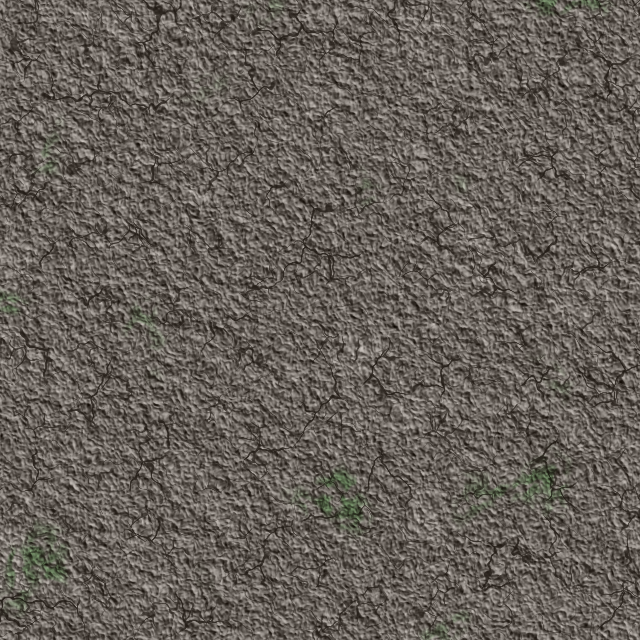
Write a Shadertoy shader that draws this texture.

```glsl
// Rough grey-brown rock face with broken cracks and sparse moss.
// A gradient-noise height field is lit by its slope towards the light; one-sided
// ledges and warped Voronoi borders, shown in places, add shadows and cracks.

const float TAU = 6.28318;
const vec2 LIGHT_DIR = vec2(0.6, 0.8);
const vec3 WARM_SHIFT = vec3(0.0, -0.026, -0.05);
const vec3 MOSS_TINT = vec3(0.72, 0.93, 0.70);

vec2 hash2(vec2 p) {
    vec3 q = fract(p.xyx * vec3(0.1031, 0.1030, 0.0973));
    q += dot(q, q.yzx + 33.33);
    return fract((q.xx + q.yz) * q.zy);
}

float cornerRamp(vec2 cell, vec2 offset) {
    float angle = TAU * hash2(cell).x;
    return dot(vec2(cos(angle), sin(angle)), offset);
}

float gradientNoise(vec2 p) {
    vec2 cell = floor(p);
    vec2 f = p - cell;
    vec2 u = f * f * f * (f * (f * 6.0 - 15.0) + 10.0);
    vec2 e = vec2(1.0, 0.0);
    float bottom = mix(cornerRamp(cell, f), cornerRamp(cell + e, f - e), u.x);
    float top = mix(cornerRamp(cell + e.yx, f - e.yx), cornerRamp(cell + 1.0, f - 1.0), u.x);
    return mix(bottom, top, u.y);
}

vec2 noisePair(vec2 p) {
    return vec2(gradientNoise(p + 17.3), gradientNoise(p + 71.9));
}

// Returns the distance to the cell border and a random id of the cell.
vec2 voronoi(vec2 p) {
    vec2 cell = floor(p);
    vec2 first = vec2(9.0), second = vec2(9.0);
    float id = 0.0;
    for (int y = -1; y <= 1; y++) {
        for (int x = -1; x <= 1; x++) {
            vec2 neighbour = cell + vec2(x, y);
            vec2 toSeed = neighbour + hash2(neighbour + 40.0) - p;
            if (dot(toSeed, toSeed) < dot(first, first)) {
                second = first;
                first = toSeed;
                id = hash2(neighbour + 90.0).y;
            } else if (dot(toSeed, toSeed) < dot(second, second)) {
                second = toSeed;
            }
        }
    }
    float border = dot(second, second) - dot(first, first);
    return vec2(0.5 * border / max(length(second - first), 0.05), id);
}

// Small step along the zero line of a noise.
float ledge(vec2 p, float frequency) {
    float soft = 0.0012 * frequency;
    return smoothstep(-soft, soft, gradientNoise(p * frequency + 5.7));
}

// Shadow of those steps that face away from the light.
float ledgeShadow(vec2 p, float frequency, float reach) {
    vec2 e = LIGHT_DIR * reach;
    return max(0.0, ledge(p + e, frequency) - ledge(p - e, frequency));
}

float rockHeight(vec2 p) {
    float height = 0.0;
    float frequency = 13.0;
    for (int i = 0; i < 5; i++) {
        float t = float(i) / 4.0;
        float steepness = mix(0.08, 1.0, t * t * (2.0 - t));
        float n = gradientNoise(p * frequency + t * 54.8);
        height += steepness / frequency * mix(n, sqrt(n * n + 0.002), 0.25);
        p = mat2(0.8, 0.6, -0.6, 0.8) * p;
        frequency *= 1.95;
    }
    return height;
}

float slopeToLight(vec2 p, float reach) {
    vec2 e = LIGHT_DIR * reach;
    return (rockHeight(p - e) - rockHeight(p + e)) / (2.0 * reach);
}

// Line on cell borders, thinning out where the mask fades.
float crackLine(float border, float width, float mask) {
    float w = width * mix(0.5, 1.0, mask);
    return mask * (1.0 - smoothstep(0.3 * w, w, border));
}

float patchMask(vec2 p, float frequency) {
    return smoothstep(0.06, 0.28, gradientNoise(p * frequency + 31.0));
}

void mainImage(out vec4 fragColor, in vec2 fragCoord) {
    vec2 uv = fragCoord / iResolution.y;

    // Bent coordinates keep grain and cracks ragged
    vec2 grainPos = uv + 0.006 * noisePair(uv * 24.0) + 0.003 * noisePair(uv * 75.0);
    vec2 crackPos = uv + 0.020 * noisePair(uv * 9.0) + 0.014 * noisePair(uv * 32.0)
                  + 0.007 * noisePair(uv * 80.0);

    // Lit relief and fine pits
    float tone = 0.414 + 0.30 * tanh(0.68 * slopeToLight(grainPos, 0.001));
    tone += 0.13 * gradientNoise(grainPos * 125.0) + 0.12 * gradientNoise(uv * 220.0 + 9.0);

    // Pale flat stones
    const float PLATES = 13.0;
    const float CHIPS = 30.0;
    vec2 plate = voronoi(crackPos * PLATES);
    vec2 chip = voronoi(crackPos * CHIPS + 8.0);
    tone += 0.04 * smoothstep(0.85, 0.95, plate.y) * smoothstep(0.03, 0.2, plate.x);
    tone += 0.04 * smoothstep(0.8, 0.95, chip.y) * smoothstep(0.03, 0.2, chip.x);

    // Broken cracks and ledge shadows
    float crack = 0.8 * crackLine(plate.x / PLATES, 0.0025, patchMask(uv, 11.0));
    crack = max(crack, 0.65 * crackLine(chip.x / CHIPS, 0.0022, patchMask(uv + 0.4, 17.0)));
    crack = max(crack, 0.6 * ledgeShadow(crackPos, 15.0, 0.0012) * patchMask(uv + 0.7, 14.0));
    crack = max(crack, 0.5 * ledgeShadow(crackPos, 34.0, 0.0012));
    tone = mix(tone, 0.13, crack);

    // Moss in a few ragged patches
    vec2 mossPos = uv + 0.05 * noisePair(uv * 12.0) + 0.015 * noisePair(uv * 40.0);
    float moss = smoothstep(0.30, 0.55, gradientNoise(mossPos * 6.5 + 23.0));
    moss *= smoothstep(-0.25, 0.2, gradientNoise(crackPos * 45.0));

    vec3 rock = clamp(tone + WARM_SHIFT, 0.0, 1.0);
    fragColor = vec4(rock * mix(vec3(1.0), MOSS_TINT, moss), 1.0);
}
```
